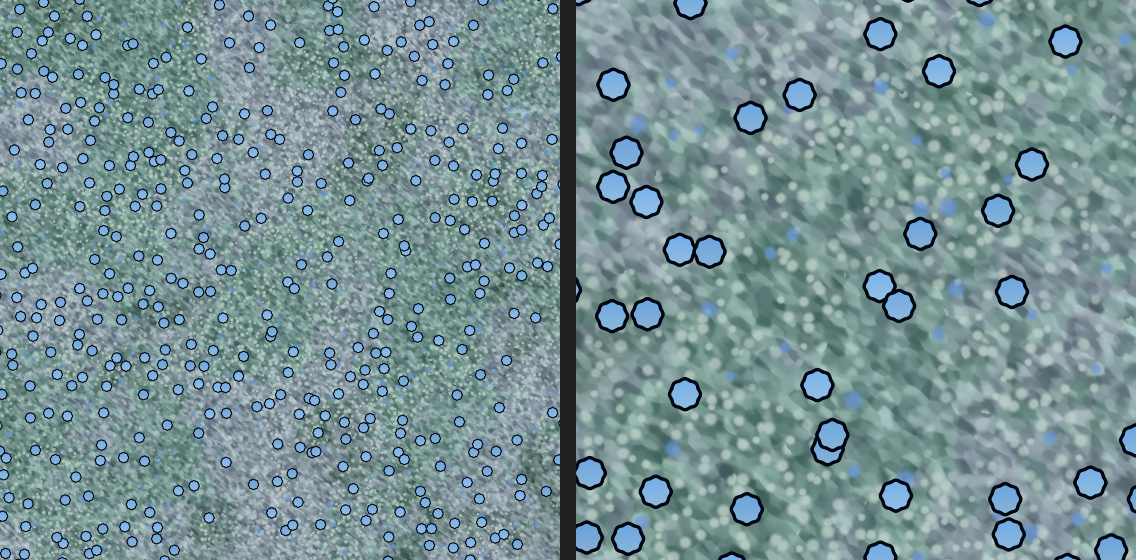
Left: the whole. Right: its middle third, enlarged.
Reproduce this texture procedurally as a WebGL 1 fragment shader.

```glsl
precision highp float;
// Aerial view of a grey-green meadow with pale blossoms and outlined blue round markers.
uniform vec2 u_resolution;

const vec3 SOIL = vec3(0.535, 0.595, 0.635);
const vec3 SAGE = vec3(0.49, 0.61, 0.61);
const vec3 GRASS = vec3(0.37, 0.51, 0.46);
const vec3 MOSS = vec3(0.34, 0.45, 0.41);
const vec3 CREAM = vec3(0.74, 0.81, 0.78);
const vec3 PETAL = vec3(0.40, 0.59, 0.85);
const vec3 MARKER_TOP = vec3(0.43, 0.66, 0.90);
const vec3 MARKER_BASE = vec3(0.56, 0.73, 0.86);
const vec3 INK = vec3(0.0, 0.02, 0.07);

vec3 hash3(vec2 cell, float seed) {
  vec3 p = fract(vec3(cell.xyx + seed * 17.3) * vec3(0.1031, 0.1030, 0.0973));
  p += dot(p, p.yxz + 33.33);
  return fract((p.xxy + p.yzz) * p.zyx);
}

// Smooth cellular noise: random values blended around jittered points.
float cellNoise(vec2 p, float seed) {
  vec2 base = floor(p);
  float total = 0.0;
  float weight = 0.0001;
  for (int j = -1; j <= 1; j++) {
    for (int i = -1; i <= 1; i++) {
      vec2 cell = base + vec2(float(i), float(j));
      vec3 h = hash3(cell, seed);
      vec2 d = cell + h.xy - p;
      float w = exp(-8.0 * dot(d, d));
      total += w * h.z;
      weight += w;
    }
  }
  return total / weight;
}

// Coverage of soft spots, one possible spot per cell.
float spots(vec2 p, float seed, float density, float radius) {
  vec2 base = floor(p);
  float cover = 0.0;
  for (int j = -1; j <= 1; j++) {
    for (int i = -1; i <= 1; i++) {
      vec2 cell = base + vec2(float(i), float(j));
      vec3 h = hash3(cell, seed);
      float size = radius * mix(0.6, 1.2, fract(h.z * 57.0));
      float spot = 1.0 - smoothstep(size * 0.35, size, length(cell + h.xy - p));
      cover = max(cover, spot * step(h.z, density));
    }
  }
  return cover;
}

vec2 rotate(vec2 p, float angle) {
  float c = cos(angle);
  float s = sin(angle);
  return vec2(c * p.x - s * p.y, s * p.x + c * p.y);
}

vec3 meadow(vec2 uv) {
  // Broad patches of soil, grass and moss
  float broad = cellNoise(uv * 6.0, 1.0);
  float tuft = cellNoise(uv * 24.0, 2.0);
  float leaf = cellNoise(uv * 70.0, 3.0);
  float green = smoothstep(0.42, 0.82, broad * 0.55 + tuft * 0.3 + leaf * 0.25);
  float moss = smoothstep(0.66, 0.95, cellNoise(uv * 8.0 + 3.7, 4.0) * 0.75 + tuft * 0.25);
  vec3 color = mix(SOIL, SAGE, smoothstep(0.3, 0.7, broad * 0.6 + leaf * 0.4));
  color = mix(color, GRASS, green * 0.6);
  color = mix(color, MOSS, moss * 0.7);

  // Fine grain with short slanted blades
  float grain = cellNoise(uv * 125.0, 5.0) - 0.5;
  float blades = cellNoise(rotate(uv, 0.7) * vec2(120.0, 230.0), 6.0) - 0.5;
  color += (grain * 0.18 + blades * 0.24 + (leaf - 0.5) * 0.08) * vec3(1.0, 0.97, 0.96);

  // Clustered pale blossoms and scattered blue petals
  float clump = smoothstep(0.3, 0.75, cellNoise(uv * 9.0, 7.0) * 0.6 + tuft * 0.4);
  float blossom = spots(uv * 105.0, 8.0, mix(0.12, 0.62, clump), 0.48);
  color = mix(color, CREAM, blossom * mix(0.45, 0.8, clump));
  return mix(color, PETAL, 0.7 * spots(uv * 40.0, 9.0, 0.17, 0.26));
}

// Draws markers in a fixed cell order so that overlaps stay consistent.
vec3 drawMarkers(vec3 color, vec2 uv, float grid, float radius, float edge) {
  float line = radius * 0.21;
  vec2 base = floor(uv * grid);
  for (int j = -1; j <= 1; j++) {
    for (int i = -1; i <= 1; i++) {
      vec2 cell = base + vec2(float(i), float(j));
      vec3 h = hash3(cell, 11.0);
      float density = 0.62 + 0.2 * sin(cell.x * 0.43 + 1.5 * sin(cell.y * 0.31))
                    + 0.2 * sin(cell.y * 0.57 + cell.x * 0.15 + 2.0);
      vec2 d = uv - (cell + h.xy) / grid;
      float scallop = 0.035 * radius * cos(8.0 * atan(d.y, d.x + 0.000001));
      float dist = length(d) - radius - scallop;
      float shown = step(h.z, density);
      float disc = shown * (1.0 - smoothstep(-edge, edge, dist));
      float inside = 1.0 - smoothstep(-edge, edge, dist + line);
      vec3 fill = mix(MARKER_BASE, MARKER_TOP, clamp(0.5 + 0.5 * d.y / radius, 0.0, 1.0));
      fill += (fract(h.z * 31.0) - 0.5) * 0.07;
      color = mix(color, mix(INK, fill, inside), disc);
    }
  }
  return color;
}

void main() {
  float side = min(u_resolution.x, u_resolution.y);
  vec2 uv = gl_FragCoord.xy / side;
  vec3 color = drawMarkers(meadow(uv), uv, 25.0, 0.0099, 0.6 / side);
  gl_FragColor = vec4(clamp(color, 0.0, 1.0), 1.0);
}
```
